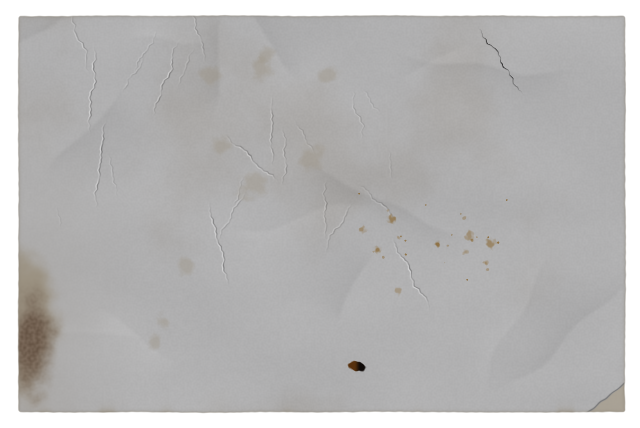
Reproduce this texture procedurally as a WebGL 1 fragment shader.

```glsl
precision highp float;
uniform vec2 u_resolution;

#define PAPER vec3(0.692, 0.691, 0.694)
#define WARM vec3(0.66, 0.65, 0.64)
#define TAN vec3(0.60, 0.56, 0.49)
#define BROWN vec3(0.44, 0.37, 0.31)
#define RUST vec3(0.52, 0.37, 0.14)
#define CREASES 24
#define FOLDS 14
#define SPOTS 30
#define BLOTCHES 10
#define CREASE_WIDTH 0.0017
#define FOLD_DEPTH 0.035
#define GRAIN 0.016

float hash(vec2 p) {
  vec3 q = fract(p.xyx * 0.1031);
  q += dot(q, q.yzx + 33.33);
  return fract((q.x + q.y) * q.z);
}

float rnd(float id, float k) { return hash(vec2(id * 7.3 + 2.0, k * 13.7 + 5.0)); }

float corner(vec2 cell, vec2 f, vec2 o) {
  float a = 6.2832 * hash(cell + o);
  return dot(vec2(cos(a), sin(a)), f - o);
}

// Gradient noise, about -0.7 to 0.7
float noise(vec2 p) {
  p += 40.0;
  vec2 c = floor(p), f = fract(p);
  vec2 u = f * f * f * (f * (f * 6.0 - 15.0) + 10.0);
  return mix(mix(corner(c, f, vec2(0, 0)), corner(c, f, vec2(1, 0)), u.x),
             mix(corner(c, f, vec2(0, 1)), corner(c, f, vec2(1, 1)), u.x), u.y);
}

float fbm(vec2 p) {
  float sum = 0.0, amp = 1.0;
  for (int i = 0; i < 5; i++) {
    sum += amp * noise(p);
    p = mat2(1.6, 1.2, -1.2, 1.6) * p;
    amp *= 0.5;
  }
  return sum;
}

float bell(float x) { return exp(-x * x); }
float taper(float t) { return 1.0 - smoothstep(0.4, 1.0, abs(t)); }

vec2 toLine(vec2 p, vec2 mid, float angle) {
  float c = cos(angle), s = sin(angle);
  p -= mid;
  return vec2(c * p.x + s * p.y, c * p.y - s * p.x);
}

// Ragged crease: a dark furrow beside a lit ridge
float crease(vec2 p, vec2 mid, float angle, float halfLen, float seed) {
  vec2 q = toLine(p, mid, angle);
  q.y += 0.014 * noise(vec2(q.x * 22.0, seed)) + 0.005 * noise(vec2(q.x * 90.0, seed));
  float wear = clamp(0.65 + noise(vec2(q.x * 45.0, seed + 9.0)), 0.0, 1.0);
  float d = q.y / CREASE_WIDTH;
  return taper(q.x / halfLen) * wear * (0.75 * bell(d - 1.9) - bell(d));
}

// Soft fold: sharp on one side, fading on the other
float fold(vec2 p, vec2 mid, float angle, float halfLen, float seed) {
  vec2 q = toLine(p, mid, angle);
  q.y += 0.04 * noise(vec2(q.x * 6.0, seed));
  return taper(q.x / halfLen) * smoothstep(-0.006, 0.006, q.y) * exp(-max(q.y, 0.0) / 0.06);
}

void main() {
  vec2 p = gl_FragCoord.xy / u_resolution.y;
  float px = 1.0 / u_resolution.y;

  // Sheet outline
  vec2 box = abs(p - vec2(0.752, 0.5)) - vec2(0.703, 0.457);
  float edge = length(max(box, 0.0)) + min(max(box.x, box.y), 0.0) - 0.006;
  edge += 0.0025 * noise(p * 5.0) + 0.0012 * noise(p * 60.0);

  // Paper tone and grain
  float tone = fbm(p * 2.3);
  vec3 col = mix(PAPER, WARM, 0.8 * smoothstep(0.05, 0.6, tone + 0.25 * (0.8 - p.x)));
  col += 0.02 * fbm(p * vec2(3.0, 4.5) + 11.0);
  col += GRAIN * (noise(p * 190.0) + 0.5 * noise(p * 70.0));

  // Folds and creases
  float relief = 0.0;
  for (int i = 0; i < FOLDS; i++) {
    float id = float(i);
    vec2 mid = vec2(0.08 + 1.32 * fract(id * 0.618), 0.15 + 0.8 * rnd(id, 1.0));
    float side = rnd(id, 2.0) < 0.6 ? -1.0 : 0.7;
    relief += FOLD_DEPTH * side * fold(p, mid, 6.2832 * rnd(id, 3.0), 0.1 + 0.16 * rnd(id, 4.0), id);
  }
  for (int i = 0; i < CREASES; i++) {
    float id = float(i) + 50.0;
    vec2 mid = vec2(0.12 + 0.85 * fract(id * 0.618), 0.3 + 0.62 * rnd(id, 1.0));
    float angle = 1.75 + 1.5 * (rnd(id, 2.0) - 0.5);
    float size = rnd(id, 3.0);
    relief += (0.06 + 0.16 * size * size) * crease(p, mid, angle, 0.025 + 0.09 * size, id);
  }
  relief += 0.5 * min(crease(p, vec2(1.17, 0.858), -0.98, 0.1, 3.0), 0.0);
  col += relief;

  // Faint blotches, then rust spots
  for (int i = 0; i < BLOTCHES; i++) {
    float id = float(i) + 100.0;
    vec2 mid = vec2(0.2 + 0.8 * rnd(id, 1.0), 0.1 + 0.78 * rnd(id, 2.0));
    float r = length(p - mid) / (0.012 + 0.024 * rnd(id, 3.0)) + 0.7 * fbm(p * 25.0);
    col = mix(col, TAN, 0.35 * (1.0 - smoothstep(0.3, 1.1, r)));
  }
  for (int i = 0; i < SPOTS; i++) {
    float id = float(i) + 150.0;
    vec2 spread = vec2(rnd(id, 1.0) + rnd(id, 2.0), rnd(id, 3.0) + rnd(id, 4.0)) - 1.0;
    float size = 0.0025 + 0.011 * pow(rnd(id, 5.0), 4.0);
    float r = length(p - vec2(1.02, 0.44) - spread * vec2(0.3, 0.13)) / size + 0.8 * noise(p * 110.0);
    col = mix(col, RUST, (0.25 + 0.55 * rnd(id, 6.0)) * (1.0 - smoothstep(0.3, 1.2, r)));
  }

  // Scorched left edge
  float mottle = fbm(p * 10.0);
  float halo = length((p - vec2(0.055, 0.24)) / vec2(0.095, 0.18)) + 0.3 * mottle;
  float core = length((p - vec2(0.075, 0.2)) / vec2(0.07, 0.13)) + 0.4 * mottle;
  col = mix(col, WARM, 0.6 * bell(halo * 0.5));
  col = mix(col, TAN, 0.9 * (1.0 - smoothstep(0.5, 1.1, halo)));
  col = mix(col, BROWN + 0.08 * noise(p * 120.0), 1.0 - smoothstep(0.25, 1.05, core));

  // Burn mark
  vec2 b = (p - vec2(0.834, 0.144)) / vec2(0.021, 0.012);
  float burn = length(b + vec2(0.0, 0.25 * b.x)) + 0.25 * noise(p * 90.0);
  vec3 char = mix(vec3(0.34, 0.19, 0.05), vec3(0.06, 0.04, 0.03), smoothstep(-0.3, 0.4, b.x));
  col = mix(col, char, 1.0 - smoothstep(0.8, 1.1, burn));

  // Bent corner and worn rim
  float bend = dot(p - vec2(1.374, 0.037), vec2(0.618, -0.786)) + 0.003 * noise(p * 40.0);
  col = mix(col, TAN + 0.05, 0.7 * smoothstep(0.0, 0.004, bend));
  col -= 0.2 * bell(bend / 0.002);
  float soil = smoothstep(0.1, 0.4, noise(vec2(p.x * 14.0, 3.0))) * exp(-max(p.y - 0.037, 0.0) / 0.008);
  col = mix(col, TAN, 0.6 * soil);
  col = mix(col, TAN * 0.85, 0.6 * exp(min(edge, 0.0) / 0.0025));

  gl_FragColor = vec4(mix(col, vec3(1.0), smoothstep(-px, px, edge)), 1.0);
}
```
